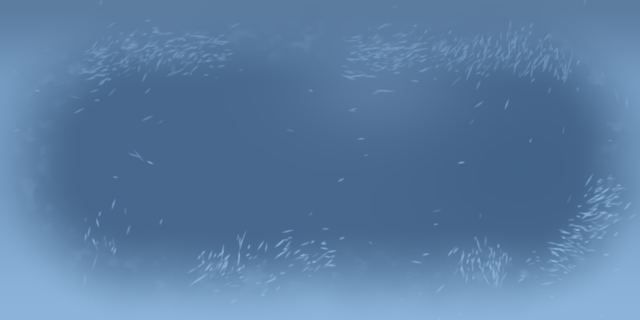
This background is drawn by a Shadertoy shader. Its source:

```glsl
float hash(vec2 p) {
    return fract(sin(dot(p, vec2(127.1, 311.7))) * 43758.5453);
}

float noise(vec2 p) {
    vec2 i = floor(p), f = fract(p);
    f = f * f * (3.0 - 2.0 * f);
    return mix(mix(hash(i), hash(i + vec2(1, 0)), f.x),
               mix(hash(i + vec2(0, 1)), hash(i + vec2(1, 1)), f.x), f.y);
}

float fbm(vec2 p) {
    float sum = 0.0, amp = 0.5;
    for (int i = 0; i < 4; i++) {
        sum += amp * noise(p);
        p = p * 2.03 + 17.0;
        amp *= 0.5;
    }
    return sum;
}

// Signed distance to the rounded clear pane, positive in the frost
float paneDistance(vec2 p, float aspect) {
    vec2 center = vec2(0.5 * aspect + 0.015, 0.505);
    vec2 halfSize = vec2(0.5 * aspect - 0.115, 0.335);
    vec2 q = abs(p - center) - halfSize + 0.3;
    return length(max(q, 0.0)) + min(max(q.x, q.y), 0.0) - 0.3;
}

// Thin needle centred on the origin, tapered to both ends
float needle(vec2 p, float angle, float halfLength, float width, float pixel) {
    vec2 dir = vec2(cos(angle), sin(angle));
    float along = dot(p, dir) / halfLength;
    float across = abs(dot(p, vec2(-dir.y, dir.x)));
    float taper = max(1.0 - along * along, 0.0);
    return taper * (1.0 - smoothstep(0.0, width * taper + pixel, across));
}

// Scattered needles, gathered in clumps along the frost line
float crystals(vec2 p, float aspect, float pixel) {
    float light = 0.0;
    for (int layer = 0; layer < 5; layer++) {
        float scale = 21.0 + 5.0 * float(layer);
        vec2 cell = floor(p * scale);
        for (int k = 0; k < 9; k++) {
            vec2 id = cell + vec2(k % 3 - 1, k / 3 - 1);
            vec2 key = id + 71.0 * float(layer);
            vec2 seed = (id + vec2(hash(key), hash(key + 5.3))) / scale;
            float d = (paneDistance(seed, aspect) + 0.005) / 0.055;
            float clump = smoothstep(0.3, 0.65, noise(seed * 6.0 + 3.0));
            float density = exp(-d * d) * clump;
            float present = step(hash(key + 9.1), density);
            float angle = 0.6 + 2.6 * (noise(seed * 4.0 + 20.0) - 0.5)
                        + 0.9 * (hash(key + 2.7) - 0.5);
            float size = mix(0.008, 0.9 / scale, pow(hash(key + 13.7), 2.0));
            float shade = mix(0.25, 1.0, hash(key + 31.9));
            light += present * shade * needle(p - seed, angle, size, 0.0025, pixel);
        }
    }
    return min(light, 1.0);
}

void mainImage(out vec4 fragColor, in vec2 fragCoord) {
    vec2 p = fragCoord / iResolution.y;
    float aspect = iResolution.x / iResolution.y;
    float pixel = 1.0 / iResolution.y;

    // Clear pane with a soft light above and a darker hollow at the right
    vec3 color = vec3(0.282, 0.412, 0.553);
    vec2 hollow = (p - vec2(0.81 * aspect, 0.48)) / vec2(0.33, 0.25);
    color -= 0.022 * exp(-dot(hollow, hollow));
    vec2 glow = (p - vec2(0.59 * aspect, 0.74)) / vec2(0.25, 0.16);
    color += 0.075 * exp(-dot(glow, glow));

    // Frost, palest at the bottom and dim along the top
    vec3 frost = mix(vec3(0.55, 0.705, 0.855), vec3(0.465, 0.615, 0.77),
                     smoothstep(0.0, 0.45, p.y));
    frost = mix(frost, vec3(0.36, 0.49, 0.625), smoothstep(0.7, 1.0, p.y));
    float drift = 0.06 * (fbm(p * 4.0) - 0.47);
    float d = paneDistance(p, aspect) + drift;
    color = mix(color, frost, smoothstep(-0.12, 0.18, d));

    // Mottled rime close to the frost line
    float rime = smoothstep(0.45, 0.75, fbm(p * vec2(22.0, 28.0)));
    color += 0.035 * rime * exp(-pow((d - 0.02) / 0.05, 2.0));

    // Ice needles, fainter towards the top
    float strength = mix(0.7, 0.35, smoothstep(0.55, 0.8, p.y));
    color = mix(color, vec3(0.58, 0.75, 0.91), strength * crystals(p, aspect, pixel));

    fragColor = vec4(color, 1.0);
}
```
